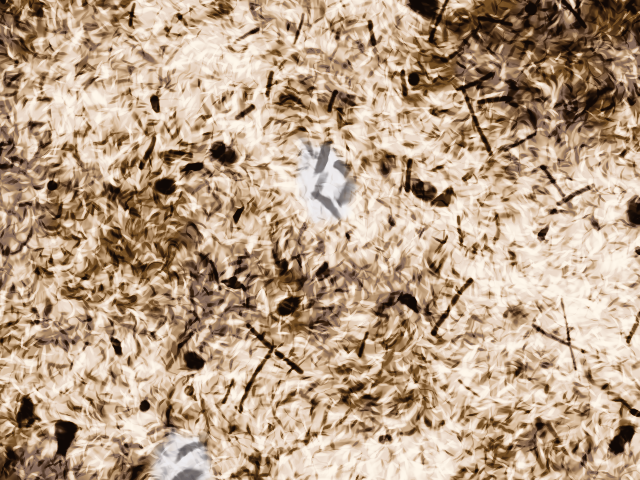
This texture is drawn by a WebGL 2 fragment shader. Its source:

```glsl
#version 300 es
precision highp float;
// Thin section of a fibrous rock: felted cream and brown laths, dark needles,
// opaque specks and clear grey crystals. Oriented sparse-convolution noise sets
// a tone with a bell-shaped spread, which is then mapped through a colour ramp.
uniform vec2 u_resolution;
out vec4 fragColor;

const float PI = 3.14159;

vec3 hash3(vec3 cell) {
  uvec3 v = uvec3(ivec3(cell) + 1000) * 1664525u + 1013904223u;
  v.x += v.y * v.z; v.y += v.z * v.x; v.z += v.x * v.y;
  v ^= v >> 16u;
  v.x += v.y * v.z; v.y += v.z * v.x; v.z += v.x * v.y;
  return vec3(v >> 16u) / 65536.0;
}

vec2 rotate(vec2 d, float angle) {
  float c = cos(angle), s = sin(angle);
  return vec2(c * d.x + s * d.y, c * d.y - s * d.x);
}

float noise(vec2 p, float seed) {
  vec2 i = floor(p), f = fract(p);
  f = f * f * (3.0 - 2.0 * f);
  float a = hash3(vec3(i, seed)).x;
  float b = hash3(vec3(i + vec2(1, 0), seed)).x;
  float c = hash3(vec3(i + vec2(0, 1), seed)).x;
  float d = hash3(vec3(i + vec2(1, 1), seed)).x;
  return mix(mix(a, b, f.x), mix(c, d, f.x), f.y);
}

float fbm(vec2 p, float seed) {
  float sum = 0.0, amp = 0.5;
  for (int i = 0; i < 4; i++) {
    sum += amp * noise(p, seed + float(i));
    p = rotate(p, 0.6) * 2.03;
    amp *= 0.5;
  }
  return sum / 0.9375;
}

// Overlapping light and dark laths, scaled to about unit deviation
float laths(vec2 p, float flow, float seed) {
  vec2 home = floor(p);
  float sum = 0.0;
  for (int n = 0; n < 27; n++) {
    vec2 cell = home + vec2(n % 3 - 1, (n / 3) % 3 - 1);
    float id = seed + float(n / 9);
    vec3 r = hash3(vec3(cell, id)), s = hash3(vec3(cell, id + 50.0));
    vec2 d = rotate(p - cell - r.xy, flow + (r.z - 0.5) * 2.4);
    d /= vec2(0.55, mix(0.10, 0.20, s.x));
    float q = dot(d, d);
    sum += (2.0 * s.y - 1.0) * exp(-q * q);
  }
  return sum / 0.4;
}

// Thin, slightly bent needles, denser to the upper right
float needles(vec2 p, float aspect, float px) {
  float mask = 0.0;
  for (int i = 0; i < 32; i++) {
    vec3 r = hash3(vec3(i, 7, 1)), s = hash3(vec3(i, 7, 2));
    vec2 centre = vec2(aspect * pow(r.x, 0.6), 1.0 - 0.9 * pow(r.y, 1.3));
    vec2 d = rotate(p - centre, PI * s.x);
    d.y += 2.5 * (r.z - 0.5) * d.x * d.x;
    d.x = max(abs(d.x) - mix(0.02, 0.08, s.y * s.y), 0.0);
    float width = mix(0.0015, 0.004, s.z);
    mask = max(mask, 1.0 - smoothstep(width - px, width + px + 0.002, length(d)));
  }
  return mask;
}

// Opaque specks: from round dots to ragged, stretched patches
float specks(vec2 p, vec2 warp, float aspect) {
  float mask = 0.0;
  for (int i = 0; i < 26; i++) {
    vec3 r = hash3(vec3(i, 3, 11)), s = hash3(vec3(i, 3, 12));
    vec2 d = rotate(p + warp * s.z - r.xy * vec2(aspect, 1.0), PI * s.x);
    d.x /= 1.0 + 1.3 * s.z;
    float radius = mix(0.009, 0.026, r.z * r.z);
    mask = max(mask, 1.0 - smoothstep(radius * 0.65, radius * 1.15, length(d)));
  }
  return mask;
}

// Clear crystals stepping from the middle to the lower left
float crystals(vec2 p, vec2 warp) {
  float mask = 0.0;
  for (int i = 0; i < 2; i++) {
    vec2 d = p + 1.6 * warp - vec2(0.67, 0.63) + float(i) * vec2(0.29, 0.60);
    mask = max(mask, 1.0 - smoothstep(0.045, 0.08, length(d * vec2(1.0, 0.8))));
  }
  return mask;
}

vec3 ramp(float share, float greyness) {
  vec3 shade = mix(vec3(0.46, 0.31, 0.14), vec3(0.53, 0.42, 0.36), greyness);
  vec3 col = mix(vec3(0.06, 0.03, 0.02), vec3(0.22, 0.13, 0.06), smoothstep(0.0, 0.05, share));
  col = mix(col, shade, clamp((share - 0.05) / 0.11, 0.0, 1.0));
  col = mix(col, vec3(0.69, 0.55, 0.40), clamp((share - 0.22) / 0.17, 0.0, 1.0));
  col = mix(col, vec3(0.84, 0.72, 0.59), clamp((share - 0.40) / 0.22, 0.0, 1.0));
  col = mix(col, vec3(0.92, 0.85, 0.79), clamp((share - 0.62) / 0.22, 0.0, 1.0));
  return mix(col, vec3(1.0, 0.97, 0.92), clamp((share - 0.88) / 0.12, 0.0, 1.0));
}

void main() {
  vec2 p = gl_FragCoord.xy / u_resolution.y;
  float aspect = u_resolution.x / u_resolution.y, px = 1.0 / u_resolution.y;
  vec2 warp = 0.05 * (vec2(fbm(p * 18.0, 20.0), fbm(p * 18.0, 30.0)) - 0.5);
  vec2 q = p + 0.25 * warp;

  // Felted groundmass at three sizes, with dark grain outlines
  float flow = 2.0 * PI * noise(p * 4.0, 40.0);
  float coarse = laths(q * 13.0, flow, 100.0);
  float tone = 0.3 * coarse + 0.55 * laths(q * 26.0, flow, 200.0) + 0.5 * laths(q * 48.0, flow, 300.0);
  float outline = abs(noise((p + warp) * 42.0, 60.0) - 0.5);
  tone -= 0.5 * (1.0 - smoothstep(0.0, 0.12, outline));

  // Broad level bands and darker left and upper right margins
  tone += 0.38 + 4.0 * (fbm(p * vec2(2.5, 5.0), 70.0) - 0.5);
  tone -= 1.1 * exp(-7.0 * p.x) + 0.7 * smoothstep(0.75, 1.0, p.y) * smoothstep(0.3, 1.3, p.x);
  tone -= 2.4 * needles(p + 0.15 * warp, aspect, px) + 3.0 * specks(p, warp, aspect);

  float greyness = smoothstep(0.4, 0.6, fbm(p * 7.0, 80.0));
  vec3 col = ramp(1.0 / (1.0 + exp(-1.7 * tone)), greyness);
  vec3 clear = mix(vec3(0.42, 0.41, 0.43), vec3(0.93, 0.93, 0.95), smoothstep(-1.6, 0.1, coarse + 0.3 * tone));
  fragColor = vec4(mix(col, clear, 0.85 * crystals(p, warp)), 1.0);
}
```
